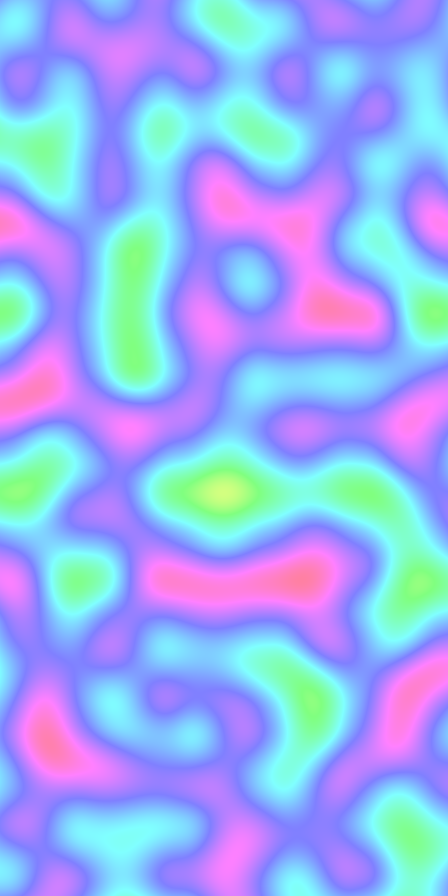
Write a WebGL 1 fragment shader that draws this texture.

```glsl
precision highp float;

// Soft neon blobs: one octave of gradient noise on a 5-cell-wide grid
// drives the hue of a pale, fully saturated colour wheel, running from
// green through cyan and violet to pink.

uniform vec2 u_resolution;

const float TAU = 6.2831853;

float hash(vec2 cell) {
  vec3 q = fract(cell.xyx * vec3(0.1031, 0.1030, 0.0973));
  q += dot(q, q.yzx + 33.33);
  return fract((q.x + q.y) * q.z);
}

// Unit gradient of a lattice corner, dotted with the offset from it
float cornerRamp(vec2 corner, vec2 offset) {
  float angle = TAU * hash(corner + 17.0);
  return dot(vec2(cos(angle), sin(angle)), offset);
}

float gradientNoise(vec2 p) {
  vec2 cell = floor(p);
  vec2 f = fract(p);
  vec2 fade = f * f * f * (f * (f * 6.0 - 15.0) + 10.0);
  vec2 right = vec2(1.0, 0.0);
  vec2 up = vec2(0.0, 1.0);
  float bottom = mix(cornerRamp(cell, f),
                     cornerRamp(cell + right, f - right), fade.x);
  float top = mix(cornerRamp(cell + up, f - up),
                  cornerRamp(cell + 1.0, f - 1.0), fade.x);
  return mix(bottom, top, fade.y);
}

// Saturated hue lifted halfway to white
vec3 pastelHue(float hue) {
  vec3 wheel = abs(mod(hue * 6.0 + vec3(0.0, 4.0, 2.0), 6.0) - 3.0) - 1.0;
  return 0.5 + 0.5 * clamp(wheel, 0.0, 1.0);
}

void main() {
  vec2 p = gl_FragCoord.xy / u_resolution.x * 5.0;
  float hue = 0.62 + 0.6 * gradientNoise(p);
  gl_FragColor = vec4(pastelHue(hue), 1.0);
}
```
